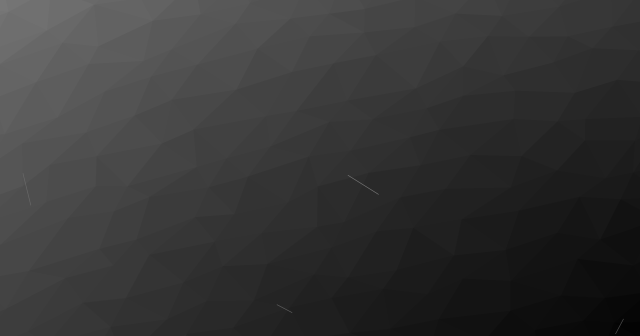
Give the GLSL for this background, as a WebGL 1 fragment shader.

```glsl
precision highp float;
// Low-poly backdrop: flat grey facets fading from light upper left to black lower right.

uniform vec2 u_resolution;

const vec2 CELL = vec2(0.145, 0.088);  // mesh spacing, in canvas heights
const vec2 JITTER = vec2(0.60, 0.55);  // vertex scatter, in cells
const float FACET_CONTRAST = 0.010;
const vec3 SLIVER_COLOR = vec3(0.46);

vec2 hash2(vec2 p) {
  vec2 q = vec2(dot(p, vec2(127.1, 311.7)), dot(p, vec2(269.5, 183.3)));
  return fract(sin(q) * 43758.5);
}

// Mesh rows climb to the right and level off
float rowRise(float x) {
  return (0.33 - 0.06 * x) * x;
}

// Scattered mesh vertex; alternate rows are staggered
vec2 meshVertex(vec2 id) {
  vec2 v = id + (hash2(id) - 0.5) * JITTER;
  v.x += 0.5 * (mod(id.y, 2.0) - 0.5);
  v *= CELL;
  return v + vec2(0.0, rowRise(v.x));
}

// Smooth light falloff over the canvas, uv in 0..1
float backdropShade(vec2 uv) {
  float top = mix(0.465, 0.215, uv.x);
  float bottom = mix(0.240, 0.015, uv.x);
  vec2 sag = uv * (1.0 - uv);
  return mix(bottom, top, uv.y) - 0.12 * sag.x * mix(0.5, 1.0, uv.y) - 0.05 * sag.y;
}

// Signed distance to the line a-b, positive on its left
float edgeSide(vec2 p, vec2 a, vec2 b) {
  vec2 e = b - a;
  vec2 d = p - a;
  return (e.x * d.y - e.y * d.x) / max(length(e), 0.0001);
}

// Returns (shade * coverage, coverage) of one flat facet
vec2 facet(vec2 p, vec2 a, vec2 b, vec2 c, float aspect, float pixel) {
  float winding = sign(edgeSide(c, a, b));
  float inside = min(winding * edgeSide(p, a, b),
                 min(winding * edgeSide(p, b, c), winding * edgeSide(p, c, a)));
  float coverage = clamp(0.5 + inside / pixel, 0.0, 1.0);
  vec2 center = (a + b + c) / 3.0;
  vec2 uv = clamp(center / vec2(aspect, 1.0), 0.0, 1.0);
  float shade = backdropShade(uv) + (hash2(center).x - 0.5) * FACET_CONTRAST;
  return vec2(shade, 1.0) * coverage;
}

// Blends the facets around p, splitting each cell on its shorter diagonal
float meshShade(vec2 p, float aspect, float pixel) {
  vec2 cell = floor(vec2(p.x, p.y - rowRise(p.x)) / CELL);
  vec2 total = vec2(0.0);
  for (int j = -1; j <= 1; j++) {
    for (int i = -1; i <= 1; i++) {
      vec2 id = cell + vec2(float(i), float(j));
      vec2 a = meshVertex(id);
      vec2 b = meshVertex(id + vec2(1.0, 0.0));
      vec2 c = meshVertex(id + vec2(1.0, 1.0));
      vec2 d = meshVertex(id + vec2(0.0, 1.0));
      if (distance(a, c) < distance(b, d)) {
        total += facet(p, a, b, c, aspect, pixel) + facet(p, a, c, d, aspect, pixel);
      } else {
        total += facet(p, a, b, d, aspect, pixel) + facet(p, b, c, d, aspect, pixel);
      }
    }
  }
  if (total.y < 0.001) return backdropShade(p / vec2(aspect, 1.0));
  return total.x / total.y;
}

// Hairline gap of light between two points given in 0..1
float sliver(vec2 p, vec2 a, vec2 b, float aspect, float pixel) {
  a.x *= aspect;
  b.x *= aspect;
  vec2 e = b - a;
  float t = clamp(dot(p - a, e) / dot(e, e), 0.0, 1.0);
  float d = length(p - a - e * t);
  return 1.0 - smoothstep(0.0, 0.0002 + 0.85 * pixel, d);
}

void main() {
  vec2 p = gl_FragCoord.xy / u_resolution.y;
  float aspect = u_resolution.x / u_resolution.y;
  float pixel = 1.0 / u_resolution.y;

  // Faceted surface
  vec3 color = vec3(meshShade(p, aspect, pixel));

  // Sparse pale slivers
  float light = 0.45 * sliver(p, vec2(0.036, 0.483), vec2(0.048, 0.390), aspect, pixel);
  light = max(light, 0.70 * sliver(p, vec2(0.544, 0.478), vec2(0.591, 0.422), aspect, pixel));
  light = max(light, 0.50 * sliver(p, vec2(0.433, 0.093), vec2(0.456, 0.070), aspect, pixel));
  light = max(light, 0.45 * sliver(p, vec2(0.974, 0.050), vec2(0.962, 0.007), aspect, pixel));
  color = mix(color, SLIVER_COLOR, light);

  gl_FragColor = vec4(clamp(color, 0.0, 1.0), 1.0);
}
```
